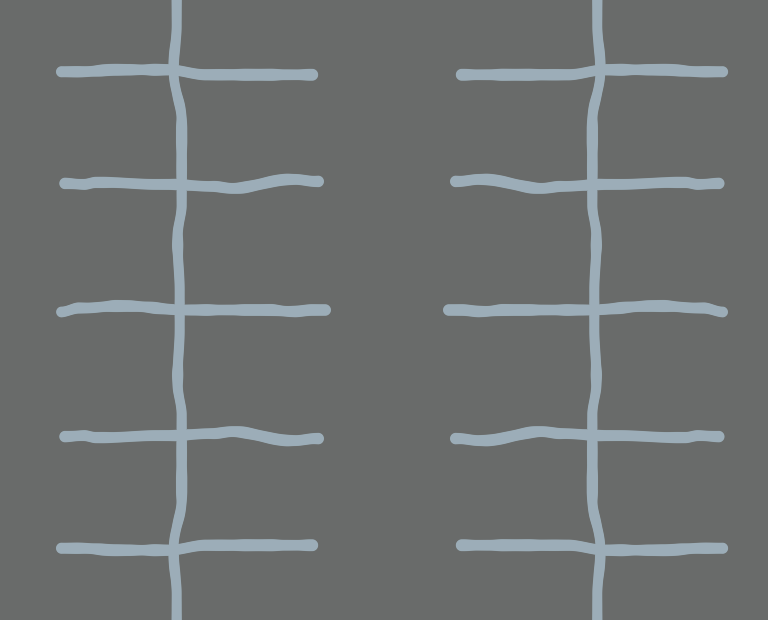
Give the GLSL for this pattern, as a Shadertoy shader.

```glsl
const float CANVAS_UNITS = 622.0;      // design units per canvas height
const float AXIS_SHIFT = 3.0;          // mirror axis, right of centre
const float STEM_OFFSET = 207.0;       // stem distance from the axis
const float STEM_RADIUS = 5.3;
const float RUNG_RADIUS = 5.7;
const float RIGHT_STRETCH = 1.085;     // outer rungs run longer on the right
const float WOBBLE = 0.4;              // hand drawn unevenness
const float WOBBLE_LENGTH = 13.0;
const vec3 GROUND_COLOR = vec3(0.412, 0.420, 0.416);
const vec3 STROKE_COLOR = vec3(0.61, 0.68, 0.72);

float hash(vec2 p) {
    vec3 q = fract(vec3(p.xyx) * 0.1031);
    q += dot(q, q.yzx + 33.33);
    return fract((q.x + q.y) * q.z);
}

// Smooth one dimensional noise in -WOBBLE..WOBBLE
float wobble(float along, float seed) {
    float t = along / WOBBLE_LENGTH;
    float cell = floor(t);
    float a = hash(vec2(cell + 50.0, seed));
    float b = hash(vec2(cell + 51.0, seed));
    return WOBBLE * (2.0 * mix(a, b, smoothstep(0.0, 1.0, t - cell)) - 1.0);
}

// Sideways drift of the stem by height from the middle
float stemBend(float h) {
    return -1.0 - 2.0 * smoothstep(20.0, 65.0, h)
         + 4.0 * smoothstep(75.0, 105.0, h)
         - 8.0 * smoothstep(190.0, 238.0, h)
         + 3.0 * smoothstep(245.0, 285.0, h);
}

// Height of each rung; u runs from the outer end to the inner end
float rungHeight(int row, float u) {
    if (row == 0)
        return -2.0 + 4.0 * smoothstep(-120.0, -102.0, u)
             + 2.0 * smoothstep(-95.0, -65.0, u)
             - 4.0 * smoothstep(-55.0, 5.0, u)
             - 1.5 * smoothstep(90.0, 110.0, u)
             + 1.5 * smoothstep(114.0, 132.0, u);
    if (row == 1)
        return 127.0 - smoothstep(-116.0, -97.0, u)
             + 2.0 * smoothstep(-97.0, -85.0, u)
             - 2.0 * smoothstep(-75.0, -25.0, u)
             - 2.0 * smoothstep(-10.0, 30.0, u)
             - 2.0 * smoothstep(32.0, 52.0, u)
             + 9.0 * smoothstep(52.0, 110.0, u)
             - 2.0 * smoothstep(115.0, 135.0, u);
    return 239.0 + 2.0 * smoothstep(-100.0, -65.0, u)
         - 5.0 * smoothstep(-12.0, 25.0, u);
}

// Distance to a round ended rung
float rungDistance(int row, vec2 p, float stretch) {
    float outerEnd = row == 1 ? -116.0 : -119.5;
    float innerEnd = row == 0 ? 145.0 : (row == 1 ? 138.0 : 132.0);
    float u = clamp(p.x, outerEnd * stretch, innerEnd);
    float shapeU = u < 0.0 ? u / stretch : u;
    float height = rungHeight(row, shapeU);
    float radius = RUNG_RADIUS + wobble(shapeU, float(row) + 1.0);
    return length(p - vec2(u, height)) - radius;
}

void mainImage(out vec4 fragColor, in vec2 fragCoord) {
    float pixel = CANVAS_UNITS / iResolution.y;
    vec2 p = (fragCoord - 0.5 * iResolution.xy) * pixel;
    p.x -= AXIS_SHIFT;

    // Fold both ladders onto one, and the lower half onto the upper
    float stretch = p.x > 0.0 ? RIGHT_STRETCH : 1.0;
    vec2 folded = vec2(STEM_OFFSET - abs(p.x), abs(p.y));

    float d = abs(folded.x - stemBend(folded.y))
            - STEM_RADIUS - wobble(folded.y, 9.0);

    // The middle rung crosses the fold, so it keeps its signed height
    for (int row = 0; row < 3; row++) {
        vec2 q = vec2(folded.x, row == 0 ? p.y : folded.y);
        d = min(d, rungDistance(row, q, stretch));
    }

    float ink = 1.0 - smoothstep(-0.6 * pixel, 0.6 * pixel, d);
    fragColor = vec4(mix(GROUND_COLOR, STROKE_COLOR, ink), 1.0);
}
```
